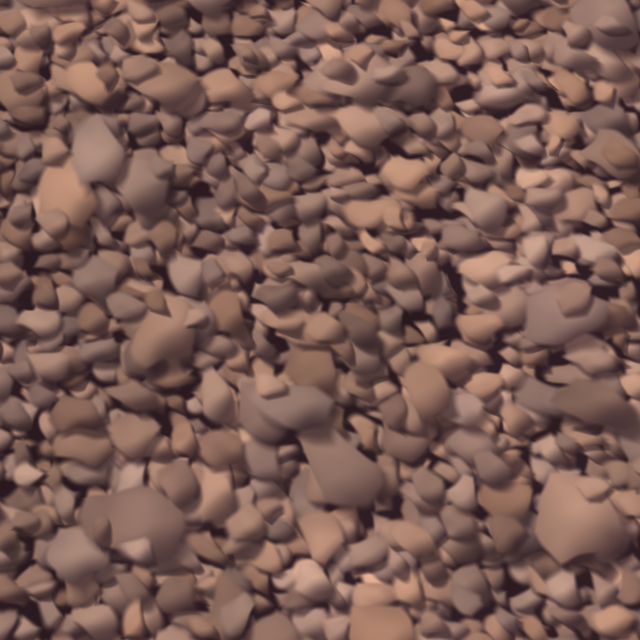
This texture is drawn by a WebGL 1 fragment shader. Its source:

```glsl
precision highp float;
// Sunlit bed of mixed pebbles, lit from the upper left.

uniform vec2 u_resolution;

#define SHADOW_TONE vec3(0.17, 0.105, 0.13)
#define LIGHT_TONE vec3(0.78, 0.61, 0.53)
#define OCHRE_TINT vec3(0.022, 0.0, -0.028)
#define COOL_TINT vec3(-0.018, 0.004, 0.014)
#define LIGHT_DIR vec2(-0.56, 0.83)
#define SHADOW_SHIFT vec2(0.13, -0.17)
#define SHADOW_DEPTH 0.6
#define EDGE_BLUR 0.0058
#define TILT -0.65
#define TILT_SPREAD 2.0
#define PERSPECTIVE 0.25
#define ROUGHNESS 0.012

vec3 hash3(vec2 p) {
  vec3 q = fract(p.xyx * vec3(0.1031, 0.1030, 0.0973));
  q += dot(q, q.yxz + 33.33);
  return fract((q.xxy + q.yzz) * q.zyx);
}

float noise(vec2 p) {
  vec2 cell = floor(p);
  vec2 f = fract(p);
  f = f * f * (3.0 - 2.0 * f);
  float low = mix(hash3(cell).x, hash3(cell + vec2(1.0, 0.0)).x, f.x);
  float high = mix(hash3(cell + vec2(0.0, 1.0)).x, hash3(cell + 1.0).x, f.x);
  return mix(low, high, f.y);
}

// Unit ellipse with two sides cut flat; 1.0 at the outline.
float stoneRadius(vec2 d, vec2 cutA, vec2 cutB) {
  return max(length(d), max(dot(d, cutA), dot(d, cutB)) * 1.38);
}

// Paints one layer of stones, lower right first, so shadows fall on neighbours.
vec3 stoneLayer(vec3 color, vec2 p, float grid, float density, float seed) {
  vec2 g = p * grid + seed;
  vec2 home = floor(g);
  for (int j = -1; j <= 1; j++) {
    for (int i = 1; i >= -1; i--) {
      vec2 cell = home + vec2(float(i), float(j));
      vec3 place = hash3(cell + seed);
      vec3 form = hash3(cell + seed + 71.7);
      vec3 look = hash3(cell + seed + 153.1);
      if (place.z > density) continue;

      // Shape
      vec2 offset = g - cell - 0.2 - 0.6 * place.xy;
      float angle = TILT + (form.x - 0.5) * TILT_SPREAD;
      float c = cos(angle);
      float s = sin(angle);
      mat2 spin = mat2(c, -s, s, c);
      float size = mix(0.48, 0.74, form.y);
      vec2 axes = size * vec2(1.0, mix(0.5, 0.86, form.z));
      float cutAngle = 6.283 * look.z;
      vec2 cutA = vec2(cos(cutAngle), sin(cutAngle));
      float spread = 1.5 + form.y;
      vec2 cutB = vec2(cos(cutAngle + spread), sin(cutAngle + spread));
      vec2 d = spin * offset / axes;
      float r = stoneRadius(d, cutA, cutB);

      // Cast shadow
      vec2 shifted = spin * (offset - SHADOW_SHIFT) / axes;
      float shadow = 1.0 - smoothstep(0.75, 1.18, stoneRadius(shifted, cutA, cutB));
      color = mix(color, SHADOW_TONE, SHADOW_DEPTH * shadow);

      // Broad bright upper face, darker lower side, slight rounding at the rim
      float facing = dot(d, spin * LIGHT_DIR);
      float crease = (look.y - 0.5) * 0.5;
      float lit = smoothstep(-0.95, 0.0, facing + crease);
      float albedo = mix(0.54, 0.93, look.x) + 0.16 * smoothstep(0.93, 1.0, look.y);
      float tone = albedo * mix(0.32, 1.0, lit) * (1.0 - 0.12 * r * r * r);
      tone += 0.07 * facing * lit;
      tone += 0.12 * (noise(g * 2.6 + look.xy * 19.0) - 0.5);
      vec3 stone = mix(SHADOW_TONE, LIGHT_TONE, clamp(tone, 0.0, 1.1));
      stone += mix(COOL_TINT, OCHRE_TINT, look.z) * (0.35 + 0.65 * lit);

      float blur = EDGE_BLUR * grid / axes.y;
      color = mix(color, stone, 1.0 - smoothstep(1.0 - blur, 1.0 + blur, r));
    }
  }
  return color;
}

void main() {
  vec2 uv = gl_FragCoord.xy / min(u_resolution.x, u_resolution.y);

  // Stones shrink gently towards the top; their outlines are roughened.
  vec2 p = vec2(uv.x - 0.5, uv.y) * (1.0 + PERSPECTIVE * uv.y) + 1.0;
  p += ROUGHNESS * (vec2(noise(p * 30.0), noise(p * 30.0 + 47.3)) - 0.5);

  // From fine gravel up to big stones, with a few small ones on top
  vec3 color = SHADOW_TONE;
  color = stoneLayer(color, p, 23.0, 1.0, 3.0);
  color = stoneLayer(color, p, 17.0, 0.75, 17.0);
  color = stoneLayer(color, p, 20.0, 0.35, 89.0);
  color = stoneLayer(color, p, 12.5, 0.4, 41.0);
  color = stoneLayer(color, p, 8.0, 0.16, 67.0);
  color = stoneLayer(color, p, 19.0, 0.2, 113.0);

  // Broad patches of light
  color *= 0.92 + 0.22 * noise(p * 7.0);
  gl_FragColor = vec4(color, 1.0);
}
```
